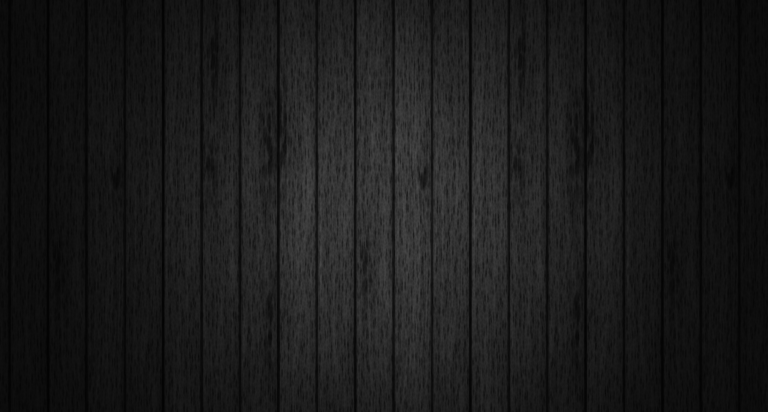
Give the GLSL for this texture, as a Shadertoy shader.

```glsl
// Dark vertical wooden planks with fine grain, lit by a soft central glow.
#define PLANKS 20.0        // boards across the canvas
#define SEAM_SHIFT 0.25    // first seam, in board widths
#define TILE 8.0           // boards before the grain repeats
#define SEAM_WIDTH 0.026   // half width of a seam, in board widths
#define AMBIENT 0.043
#define GLOW 0.188
#define GLOW_SPREAD 0.31   // squared radius, in canvas heights
#define FIBRE_CONTRAST 0.30
#define PORE_CONTRAST 0.30
#define RING_CONTRAST 0.035
#define STAIN_DEPTH 0.55

const float TAU = 6.2831853;

float hash1(float n) { return fract(sin(n * 91.37 + 4.1) * 4375.85); }

vec2 hash2(vec2 p) {
    vec2 q = vec2(dot(p, vec2(127.1, 311.7)), dot(p, vec2(269.5, 183.3)));
    return fract(sin(q) * 4375.85);
}

// Distance to the nearest scattered feature point
float cellular(vec2 p) {
    vec2 cell = floor(p), f = fract(p);
    float nearest = 2.0;
    for (int j = -1; j <= 1; j++)
    for (int i = -1; i <= 1; i++) {
        vec2 o = vec2(i, j);
        vec2 d = o + hash2(cell + o) - f;
        nearest = min(nearest, dot(d, d));
    }
    return sqrt(nearest);
}

// Soft dark weathered areas: x in boards within a tile, height, length
float stains(vec2 p) {
    const vec3 spots[7] = vec3[7](
        vec3(2.76, 0.57, 0.06), vec3(6.74, 0.63, 0.14),
        vec3(6.80, 0.20, 0.13), vec3(5.30, 0.86, 0.12),
        vec3(5.22, 0.60, 0.08), vec3(1.25, 0.36, 0.10),
        vec3(7.10, 0.68, 0.16));
    float amount = 0.0;
    for (int i = 0; i < 7; i++) {
        vec2 d = (p - spots[i].xy) / vec2(0.17, spots[i].z);
        amount += exp(-dot(d, d));
    }
    return min(amount, 1.0);
}

// Brightness of the wood; u runs across one board, y up the canvas
float woodGrain(float u, float y, float board) {
    float seed = board * 17.3;
    float bend = 0.030 * sin(5.0 * y + seed) + 0.012 * sin(19.0 * y + 2.0 * seed + 5.0 * u);
    float x = u + bend;

    // Long fibres, sparse dark pores and fine grit
    float fibre = cellular(vec2(x * 15.0 + seed, y * 7.0 + seed));
    float pores = cellular(vec2(x * 11.0 - seed, y * 26.0));
    float grit = cellular(vec2(u * 17.0 + seed, y * 110.0));
    float streak = cellular(vec2(x * 4.5 + seed, y * 2.0 + seed));
    float tone = 1.0 + FIBRE_CONTRAST * (fibre - 0.48);
    tone += 0.05 - PORE_CONTRAST * (1.0 - smoothstep(0.08, 0.42, pores));
    tone += 0.26 * (grit - 0.48) + 0.24 * (streak - 0.48);

    // Faint growth rings, arched on one board of each tile
    float arch = 1.0 - step(0.5, abs(board - 2.0));
    float phase = 5.0 * x + 1.1 * streak + 0.6 * sin(7.0 * y + seed);
    phase += arch * 4.0 * length(vec2((u - 0.3) * 1.6, (y - 0.62) * 1.5));
    tone += RING_CONTRAST * (1.0 + arch) * sin(TAU * phase);

    // Stains broken up by the fibres
    float broken = 1.0 - smoothstep(0.25, 0.62, cellular(vec2(x * 8.0, y * 20.0 + seed)));
    float stain = stains(vec2(board + u, y));
    tone *= 1.0 - STAIN_DEPTH * stain * (0.2 + 0.8 * broken);
    return tone * (0.95 + 0.12 * hash1(board));
}

// Dark joint with a shaded edge and a thin lit lip on its right
float seamShade(float u, float line, float pixel) {
    float side = u < 0.5 ? u : u - 1.0;
    float gap = 1.0 - smoothstep(SEAM_WIDTH - 0.5 * pixel, SEAM_WIDTH + pixel, abs(side));
    float edge = exp(-abs(side) * 14.0);
    float lip = exp(-pow((side - 0.095) / 0.03, 2.0));
    float depth = mix(0.50, 0.80, hash1(mod(line, TILE) + 3.0));
    return (1.0 - depth * gap) * (1.0 - 0.24 * edge) + 0.10 * lip;
}

void mainImage(out vec4 fragColor, in vec2 fragCoord) {
    vec2 uv = fragCoord / iResolution.xy;
    float boards = uv.x * PLANKS - SEAM_SHIFT;
    float index = floor(boards);
    float u = boards - index;
    float pixel = PLANKS / iResolution.x;

    // Radial light, round on the canvas
    vec2 fromCentre = (fragCoord - vec2(0.51, 0.5) * iResolution.xy) / iResolution.y;
    float light = AMBIENT + GLOW * exp(-dot(fromCentre, fromCentre) / GLOW_SPREAD);

    float wood = woodGrain(u, uv.y, mod(index, TILE));
    float seam = seamShade(u, floor(boards + 0.5), pixel);
    fragColor = vec4(vec3(clamp(light * wood * seam, 0.0, 1.0)), 1.0);
}
```
